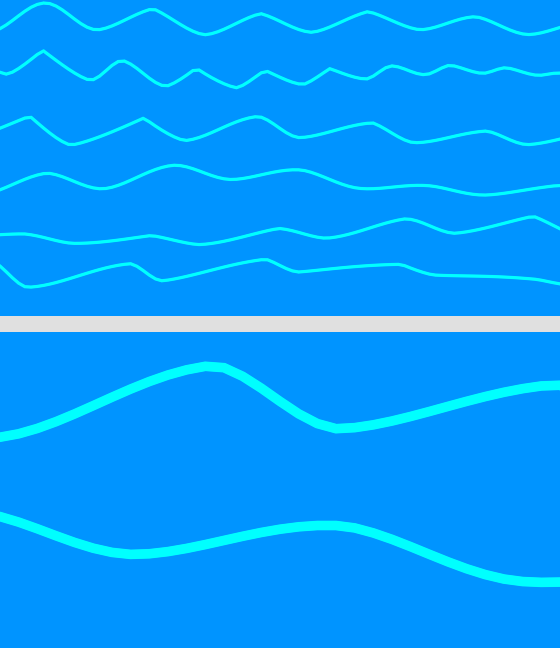
Top, the full canvas; bottom, a detail of the centre.
This pattern is drawn by a Shadertoy shader. Its source:

```glsl
// Six hand-drawn cyan wave lines on a flat blue field.
// Each line is a lopsided crest train on a slow cosine drift, sampled as a
// short-stepped polyline and stroked by its distance to the nearest segment.

const vec3 WATER_COLOR = vec3(0.0, 0.58, 1.0);
const vec3 LINE_COLOR = vec3(0.0, 1.0, 1.0);
const float HALF_WIDTH = 0.0051;  // in canvas heights
const float STEPS = 90.0;         // polyline segments across the canvas
const float TAU = 6.2831853;
const int ROWS = 6;

// Crest train: waves across, gain in frequency, phase, lean of the crest
const vec4 TRAIN[ROWS] = vec4[ROWS](
    vec4(5.20, 0.0, 0.10, 0.52),
    vec4(6.40, 2.1, -0.08, 0.42),
    vec4(4.90, 0.0, 0.38, 0.64),
    vec4(4.40, 0.0, 0.18, 0.55),
    vec4(4.40, 0.0, 0.43, 0.62),
    vec4(4.13, 0.0, -0.20, 0.76));

// Level: trough height, crest height at the left, crest height at the right
const vec3 LEVEL[ROWS] = vec3[ROWS](
    vec3(0.898, 0.088, 0.042),
    vec3(0.745, 0.088, 0.012),
    vec3(0.553, 0.093, 0.037),
    vec3(0.407, 0.070, 0.014),
    vec3(0.243, 0.020, 0.060),
    vec3(0.116, 0.078, 0.008));

// Drift: amplitude, cycles across, phase
const vec3 DRIFT[ROWS] = vec3[ROWS](
    vec3(0.009, 1.7, 0.20),
    vec3(0.023, 1.1, 0.935),
    vec3(0.012, 1.3, 0.65),
    vec3(0.025, 1.2, 0.50),
    vec3(0.019, 0.9, 0.747),
    vec3(0.025, 0.9, 0.54));

float hash(vec2 p) {
    return fract(sin(dot(p, vec2(12.99, 78.23))) * 4375.5);
}

// Rises from trough to crest and falls back; crests vary from round to pointed.
float crest(float t, float lean, int row) {
    float f = fract(t);
    float ramp = f < lean ? f / lean : (1.0 - f) / (1.0 - lean);
    float pointed = pow(ramp, 1.3);
    float rounded = smoothstep(0.0, 1.0, ramp);
    return mix(rounded, pointed, hash(vec2(floor(t), float(row))));
}

float lineHeight(float s, int row) {
    vec4 train = TRAIN[row];
    vec3 level = LEVEL[row];
    vec3 drift = DRIFT[row];
    float t = (train.x + train.y * s) * s + train.z;
    float wave = mix(level.y, level.z, s) * crest(t, train.w, row);
    return level.x + wave + drift.x * cos(TAU * (drift.y * s - drift.z));
}

float segmentDistance(vec2 p, vec2 a, vec2 b) {
    vec2 ab = b - a;
    float h = clamp(dot(p - a, ab) / dot(ab, ab), 0.0, 1.0);
    return length(p - a - ab * h);
}

void mainImage(out vec4 fragColor, in vec2 fragCoord) {
    vec2 p = fragCoord / iResolution.y;
    float aspect = iResolution.x / iResolution.y;
    float cell = floor(p.x / aspect * STEPS);

    // Nearest stroke among the polyline segments around this column
    float d = 1.0;
    for (int row = 0; row < ROWS; row++) {
        for (float k = -1.0; k <= 1.0; k++) {
            float s0 = (cell + k) / STEPS;
            float s1 = (cell + k + 1.0) / STEPS;
            vec2 a = vec2(s0 * aspect, lineHeight(s0, row));
            vec2 b = vec2(s1 * aspect, lineHeight(s1, row));
            d = min(d, segmentDistance(p, a, b));
        }
    }

    // Antialiased stroke
    float pixel = 1.0 / iResolution.y;
    float ink = 1.0 - smoothstep(-0.6 * pixel, 0.6 * pixel, d - HALF_WIDTH);
    fragColor = vec4(mix(WATER_COLOR, LINE_COLOR, ink), 1.0);
}
```
